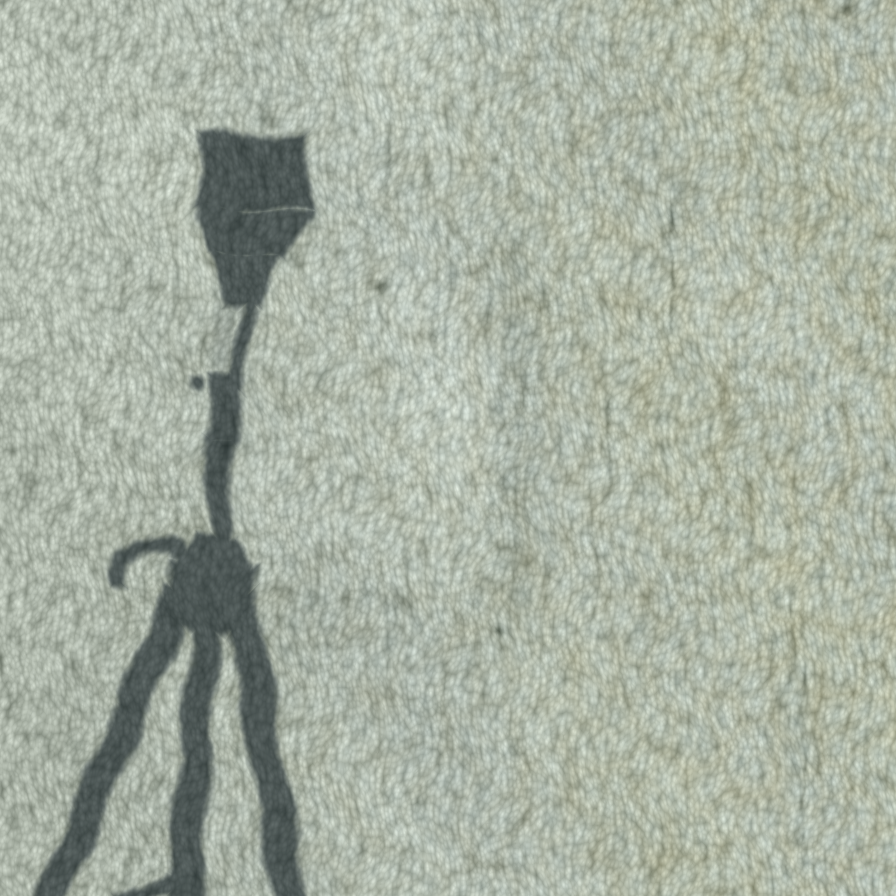
Reproduce this texture procedurally as a WebGL 2 fragment shader.

```glsl
#version 300 es
precision highp float;
uniform vec2 u_resolution;
out vec4 fragColor;

vec2 hash2(vec2 p) {
    vec3 q = fract(vec3(p.xyx) * vec3(0.1031, 0.103, 0.0973));
    q += dot(q, q.yzx + 33.33);
    return fract((q.xx + q.yz) * q.zy);
}

// Distance to the nearest scattered cell point
float cellular(vec2 p) {
    vec2 cell = floor(p), f = fract(p);
    float nearest = 4.0;
    for (int y = -1; y <= 1; y++)
    for (int x = -1; x <= 1; x++) {
        vec2 o = vec2(x, y);
        vec2 d = o + hash2(cell + o + 40.0) - f;
        nearest = min(nearest, dot(d, d));
    }
    return sqrt(nearest);
}

float blob(vec2 p, vec2 center, vec2 size) {
    vec2 d = (p - center) / size;
    return exp(-dot(d, d));
}

// Flat-ended bar whose half width runs from ra to rb
float bar(vec2 p, vec2 a, vec2 b, float ra, float rb) {
    vec2 axis = b - a;
    float len = length(axis);
    vec2 dir = axis / len;
    float along = dot(p - a, dir);
    float across = abs(dot(p - a, vec2(-dir.y, dir.x)));
    float width = mix(ra, rb, clamp(along / len, 0.0, 1.0));
    return max(across - width, abs(along - 0.5 * len) - 0.5 * len);
}

float tripod(vec2 p) {
    // Head and its tapering neck
    float d = bar(p, vec2(0.284, 0.849), vec2(0.283, 0.765), 0.059, 0.064);
    d = min(d, bar(p, vec2(0.283, 0.768), vec2(0.277, 0.715), 0.064, 0.042));
    d = min(d, bar(p, vec2(0.277, 0.72), vec2(0.267, 0.658), 0.04, 0.02));
    // Thin rod and column
    d = min(d, bar(p, vec2(0.277, 0.67), vec2(0.264, 0.56), 0.007, 0.007));
    d = min(d, bar(p, vec2(0.253, 0.583), vec2(0.246, 0.50), 0.017, 0.016));
    d = min(d, bar(p, vec2(0.246, 0.51), vec2(0.245, 0.39), 0.016, 0.01));
    d = min(d, length(p - vec2(0.22, 0.577)) - 0.007);
    // Hub
    d = min(d, bar(p, vec2(0.238, 0.402), vec2(0.238, 0.36), 0.022, 0.045));
    d = min(d, bar(p, vec2(0.238, 0.37), vec2(0.236, 0.295), 0.045, 0.046));
    // Curved handle
    vec2 h = p - vec2(0.172, 0.355);
    float hook = max(abs(length(h) - 0.04) - 0.008, -h.y - 0.006);
    d = min(d, hook);
    // Legs and lower brace
    d = min(d, bar(p, vec2(0.203, 0.34), vec2(0.05, -0.02), 0.018, 0.018));
    d = min(d, bar(p, vec2(0.23, 0.31), vec2(0.203, -0.02), 0.014, 0.02));
    d = min(d, bar(p, vec2(0.266, 0.34), vec2(0.328, -0.02), 0.019, 0.017));
    return min(d, bar(p, vec2(0.13, -0.004), vec2(0.21, 0.018), 0.007, 0.012));
}

// Thin, wavering vertical crack
float crack(vec2 p, float x, float low, float high) {
    float bend = 0.002 * sin(p.y * 60.0 + x * 90.0) + 0.001 * sin(p.y * 170.0);
    float ends = smoothstep(low, low + 0.04, p.y) * smoothstep(high, high - 0.04, p.y);
    return exp(-pow((p.x - x - bend) / 0.0025, 2.0)) * ends;
}

void main() {
    vec2 p = gl_FragCoord.xy / u_resolution;
    vec2 warp = 0.004 * vec2(sin(p.y * 47.0 + p.x * 20.0), sin(p.x * 53.0 - p.y * 17.0));
    vec2 q = p + warp;

    // Concrete grain, stretched upright
    float medium = cellular(q * vec2(92.0, 62.0)) - 0.47;
    float streaks = cellular(q * vec2(140.0, 24.0) + 17.0) - 0.47;
    float coarse = cellular(q * vec2(36.0, 27.0) + 71.0) - 0.47;
    float fine = cellular(q * vec2(190.0, 130.0) + 5.0) - 0.47;
    float grain = -0.17 * medium - 0.13 * streaks - 0.08 * coarse - 0.15 * fine;

    // Broad stains and worn light areas
    float tone = 0.008 * sin(p.x * 31.0 + 2.0 * sin(p.y * 9.0)) + 0.007 * sin(p.y * 23.0 + p.x * 14.0);
    tone += 0.05 * blob(p, vec2(0.46, 0.97), vec2(0.09, 0.16));
    tone += 0.045 * blob(p, vec2(0.48, 0.52), vec2(0.11, 0.17));
    tone += 0.03 * blob(p, vec2(0.08, 0.85), vec2(0.18, 0.25));
    tone += 0.03 * blob(p, vec2(0.81, 0.65), vec2(0.07, 0.06));
    tone -= 0.06 * blob(p, vec2(0.575, 0.55), vec2(0.025, 0.22));
    tone -= 0.03 * blob(p, vec2(0.40, 0.32), vec2(0.16, 0.07));
    tone -= 0.025 * blob(p, vec2(0.1, 0.1), vec2(0.2, 0.3));

    // Named cracks, then scattered short ones
    float cracks = crack(p, 0.897, 0.03, 0.28) + crack(p, 0.75, 0.61, 0.83);
    cracks += crack(p, 0.68, 0.43, 0.58) + crack(p, 0.433, 0.74, 0.86);
    for (int i = 0; i < 16; i++) {
        vec2 r = hash2(vec2(i, 9));
        cracks += 0.5 * crack(p, 0.38 + 0.62 * r.x, r.y, r.y + 0.14);
    }
    float pits = blob(p, vec2(0.424, 0.681), vec2(0.007)) + blob(p, vec2(0.556, 0.296), vec2(0.008, 0.006));
    pits += 0.6 * blob(p, vec2(0.447, 0.329), vec2(0.012)) + blob(p, vec2(0.945, 0.988), vec2(0.007));

    float warmth = smoothstep(0.45, 0.8, p.x) + 0.4 * sin(p.x * 18.0 + p.y * 13.0) * p.x;
    vec3 concrete = vec3(0.66, 0.695, 0.645) + vec3(0.008, 0.002, -0.018) * warmth;
    concrete += grain + tone - 0.11 * min(cracks, 1.0) - 0.22 * pits;
    concrete += vec3(0.05, 0.01, -0.05) * coarse * p.x;

    // Soft cast shadow with a grain-roughened edge
    float d = tripod(q) + 0.005 * medium + 0.004 * coarse;
    float shadow = 1.0 - smoothstep(-0.005, 0.006, d);
    shadow = max(shadow, 0.3 * blob(p, vec2(0.25, 0.62), vec2(0.014, 0.05)));
    vec3 shade = vec3(0.275, 0.315, 0.31) + 0.45 * grain;
    fragColor = vec4(mix(concrete, shade, 0.97 * shadow), 1.0);
}
```
